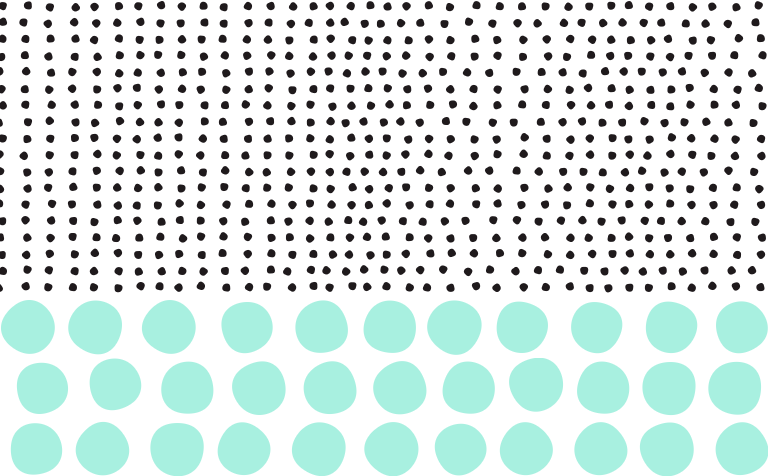
Reproduce this pattern procedurally as a Shadertoy shader.

```glsl
#define PAPER vec3(1.0)
#define INK vec3(0.12, 0.10, 0.11)
#define MINT vec3(0.66, 0.94, 0.88)
#define DOT_RADIUS 0.0053
#define DOT_PITCH vec2(0.02826, 0.0215)
#define DOT_ORIGIN vec2(0.0013, 0.246)
#define DOT_JITTER vec2(0.006, 0.003)
#define BLOB_RADIUS 0.0342
#define BLOB_ROW_PITCH 0.0794
#define BLOB_BASE 0.035
#define PI 3.14159265

vec2 hash2(vec2 cell) {
    vec3 q = fract(vec3(cell.xyx) * vec3(0.1031, 0.1030, 0.0973));
    q += dot(q, q.yzx + 33.33);
    return fract((q.xx + q.yz) * q.zy);
}

// Signed distance to a disc with a hand-cut rim
float cutDisc(vec2 p, float radius, float wobble, vec2 seed) {
    float a = atan(p.y, p.x);
    vec2 phase = 2.0 * PI * seed;
    float rim = sin(3.0 * a + phase.x) + 0.7 * sin(4.0 * a + phase.y);
    return length(p) - radius * (1.0 + wobble * rim);
}

// Columns bunch and spread along the width; every third row leans left
vec2 dotCenter(vec2 cell) {
    float t = PI * cell.x / 35.0;
    float drift = 0.0031 * sin(t) + 0.0064 * sin(2.0 * t) + 0.0040 * sin(3.0 * t)
                - 0.0021 * sin(5.0 * t) + 0.0048 * sin(6.0 * t);
    float lean = mod(cell.y, 3.0) == 1.0 ? 0.009 * smoothstep(10.0, 21.0, cell.x) : 0.0;
    vec2 jitter = (hash2(cell) - 0.5) * DOT_JITTER;
    return DOT_ORIGIN + cell * DOT_PITCH + vec2(drift - lean, 0.0) + jitter;
}

float dotField(vec2 p) {
    vec2 home = round((p - DOT_ORIGIN) / DOT_PITCH);
    float d = 1.0;
    for (int y = -1; y <= 1; y++)
    for (int x = -1; x <= 1; x++) {
        vec2 cell = clamp(home + vec2(x, y), vec2(0.0), vec2(35.0, 17.0));
        d = min(d, cutDisc(p - dotCenter(cell), DOT_RADIUS, 0.05, hash2(cell + 71.0)));
    }
    return d;
}

// Each of the three rows has its own spacing rhythm
vec2 blobCenter(float i, float row) {
    float y = BLOB_BASE + row * BLOB_ROW_PITCH;
    if (row < 0.5) {
        float sway = 0.0026 * (cos(PI * i) - 1.0) + 0.0091 * exp(-2.0 * (i - 5.0) * (i - 5.0));
        return vec2(0.0469 + 0.0919 * i + sway, y);
    }
    if (row < 1.5) {
        float lift = mod(i, 6.0) == 1.0 ? 0.005 : 0.0;
        return vec2(0.0547 + 0.0904 * i + 0.0143 * sin(PI * i / 9.7), y + lift);
    }
    float fade = 1.0 - smoothstep(7.0, 10.0, i);
    return vec2(0.0404 + 0.0925 * i + 0.0085 * fade * sin(PI * (i - 2.6) / 3.0), y);
}

float blobField(vec2 p) {
    float row = clamp(round((p.y - BLOB_BASE) / BLOB_ROW_PITCH), 0.0, 2.0);
    float d = 1.0;
    for (float i = 0.0; i < 11.0; i++) {
        vec2 seed = hash2(vec2(i, row) + 19.0);
        float radius = BLOB_RADIUS * (0.97 + 0.06 * seed.x);
        d = min(d, cutDisc(p - blobCenter(i, row), radius, 0.02, seed));
    }
    return d;
}

float coverage(float d) {
    return clamp(0.5 - d * iResolution.x, 0.0, 1.0);
}

void mainImage(out vec4 fragColor, in vec2 fragCoord) {
    vec2 p = fragCoord / iResolution.x;
    vec3 color = mix(PAPER, MINT, coverage(blobField(p)));
    color = mix(color, INK, coverage(dotField(p)));
    fragColor = vec4(color, 1.0);
}
```
